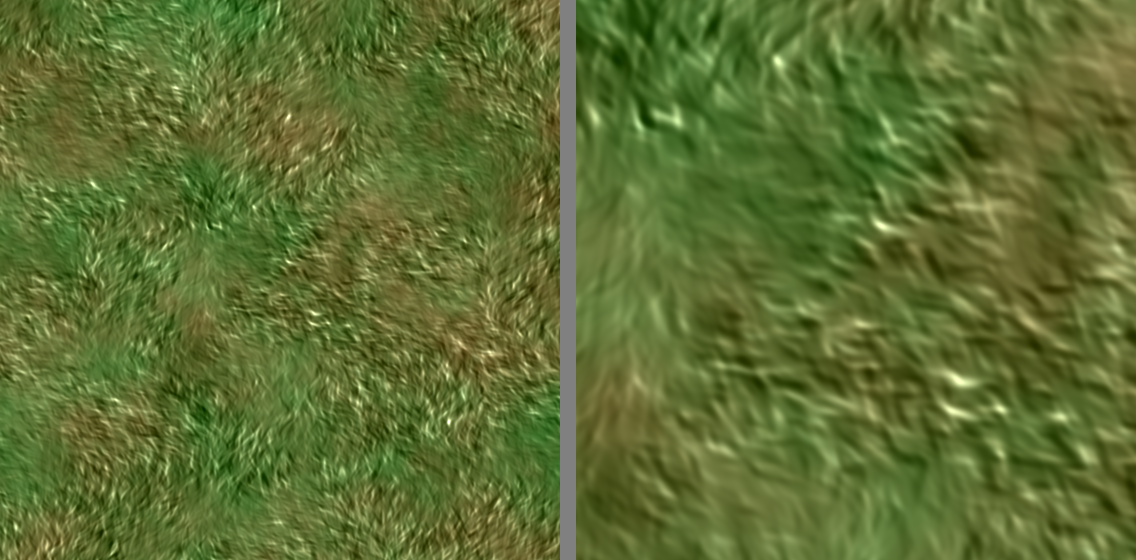
Left: the whole. Right: its middle third, enlarged.
Write a WebGL 2 fragment shader that draws this texture.

```glsl
#version 300 es
precision highp float;

#define CELLS 44.0
#define BLADES_PER_CELL 11
#define BLADE_LENGTH 0.0115
#define BLADE_WIDTH 0.0030
#define ANGLE_SPREAD 1.3
#define BLADE_CONTRAST 0.122
#define CLUMP_CONTRAST 0.10
#define PATCH_CONTRAST 0.16
#define HUE_VARIATION 0.30
#define TURF_COLOR vec3(0.362, 0.430, 0.192)

uniform vec2 u_resolution;
out vec4 fragColor;

// Integer hash: three values from 0 to 1
vec3 hash3(ivec3 key) {
    uvec3 v = uvec3(key + 4096) * 1664525u + 1013904223u;
    v.x += v.y * v.z;
    v.y += v.z * v.x;
    v.z += v.x * v.y;
    v ^= v >> 16u;
    v.x += v.y * v.z;
    v.y += v.z * v.x;
    v.z += v.x * v.y;
    return vec3(v >> 8u) / 16777216.0;
}

float valueNoise(vec2 p, int seed) {
    ivec2 i = ivec2(floor(p));
    vec2 f = fract(p);
    f = f * f * f * (f * (f * 6.0 - 15.0) + 10.0);
    float a = hash3(ivec3(i, seed)).x;
    float b = hash3(ivec3(i + ivec2(1, 0), seed)).x;
    float c = hash3(ivec3(i + ivec2(0, 1), seed)).x;
    float d = hash3(ivec3(i + ivec2(1, 1), seed)).x;
    return mix(mix(a, b, f.x), mix(c, d, f.x), f.y);
}

// Three octaves, rotated to hide the lattice; centred on zero
float fbm(vec2 p, int seed) {
    float sum = 0.0;
    float weight = 0.57;
    for (int octave = 0; octave < 3; octave++) {
        sum += weight * (valueNoise(p, seed + octave) - 0.5);
        p = mat2(1.6, 1.2, -1.2, 1.6) * p + 7.3;
        weight *= 0.5;
    }
    return sum;
}

// Growth direction drifts from falling diagonals through upright to rising ones
float growthAngle(vec2 p) {
    float drift = smoothstep(-0.18, 0.22, fbm(p * 4.0, 11));
    return -0.62 - 1.45 * drift;
}

// Scattered soft blades: x is signed light, y is straw tint
vec2 bladeLayer(vec2 p) {
    ivec2 home = ivec2(floor(p * CELLS));
    vec2 sum = vec2(0.0);
    for (int y = -1; y <= 1; y++) {
        for (int x = -1; x <= 1; x++) {
            ivec2 cell = home + ivec2(x, y);
            float direction = growthAngle((vec2(cell) + 0.5) / CELLS);
            for (int k = 0; k < BLADES_PER_CELL; k++) {
                vec3 place = hash3(ivec3(cell, 100 + k));
                vec3 style = hash3(ivec3(cell, 300 + k));
                vec2 offset = p - (vec2(cell) + place.xy) / CELLS;
                float angle = direction + (place.z - 0.5) * ANGLE_SPREAD;
                vec2 axis = vec2(cos(angle), sin(angle));
                float along = dot(offset, axis) / (BLADE_LENGTH * mix(0.6, 1.1, style.x));
                float across = dot(offset, vec2(-axis.y, axis.x)) / BLADE_WIDTH;
                across += (style.z - 0.5) * 0.7 * along * along;
                float body = exp(-along * along - across * across);

                // One side is lit, the other falls into shadow
                float light = style.y * 2.0 - 1.0;
                sum.x += body * (light + 0.55 * across);
                sum.y += body * max(light, 0.0) * (style.z - 0.4);
            }
        }
    }
    return sum;
}

void main() {
    vec2 p = gl_FragCoord.xy / u_resolution.y;
    vec2 blades = bladeLayer(p);

    // Crisp tufts alternate with flat, blurred turf
    float crispness = mix(0.45, 1.25, smoothstep(-0.24, 0.12, fbm(p * 11.0, 21)));
    float light = blades.x * crispness;
    light += 0.12 * (light * light - 0.4);

    float clumps = fbm(p * 34.0, 31);
    float patches = fbm(p * 6.0, 41);
    float shade = BLADE_CONTRAST * light + CLUMP_CONTRAST * clumps + PATCH_CONTRAST * patches;

    // Lush green and dry brown areas
    float dryness = fbm(p * 5.0, 51) + 0.35 * fbm(p * 17.0, 61);
    vec3 color = TURF_COLOR + shade * vec3(1.0, 1.0, 0.93);
    color += HUE_VARIATION * dryness * vec3(0.9, -0.25, 0.1);
    color += blades.y * crispness * vec3(0.05, 0.02, 0.01);

    fragColor = vec4(clamp(color, 0.0, 1.0), 1.0);
}
```
